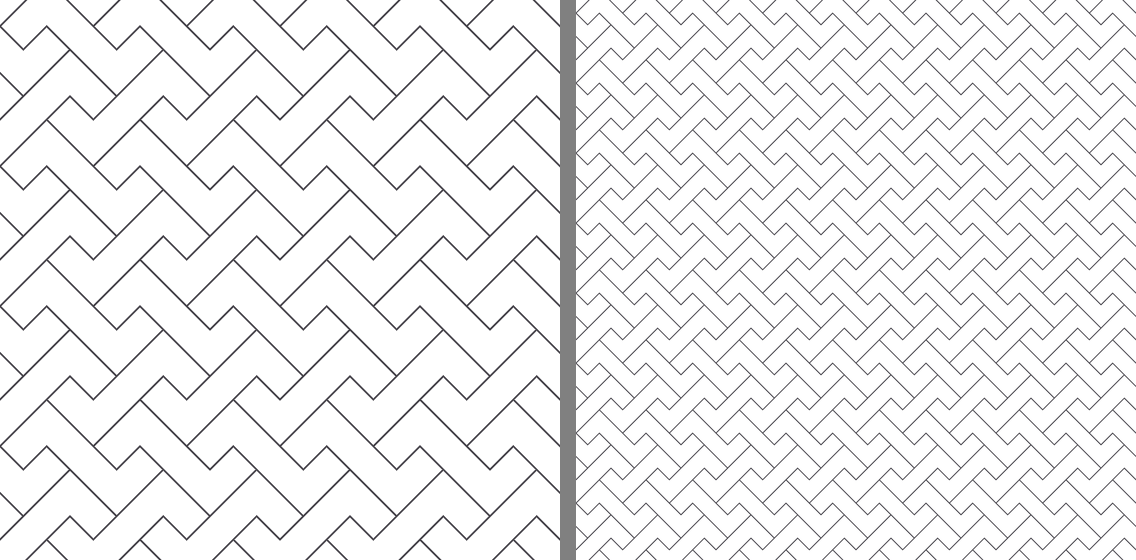
Left, the tile; right, the same tile 2 across and 2 down.
Give the GLSL for this pattern, as a WebGL 2 fragment shader.

```glsl
#version 300 es
precision highp float;

uniform vec2 u_resolution;
out vec4 outColor;

const vec2 CELL = vec2(4.0, 6.0);      // one repeat, in lattice units
const vec2 REPEATS = vec2(6.0, 4.0);
const float HALF_WIDTH = 0.0365;

// Signed distance to a square-ended diagonal line, wrapped to the cell.
// slope is +1 or -1; halfSpan is half of its horizontal extent.
float diagonalLine(vec2 p, vec2 center, float slope, float halfSpan) {
    vec2 d = mod(p - center + 0.5 * CELL, CELL) - 0.5 * CELL;
    vec2 alongAcross = vec2(d.x + slope * d.y, d.y - slope * d.x) * sqrt(0.5);
    vec2 q = abs(alongAcross) - vec2(halfSpan * sqrt(2.0) + HALF_WIDTH, HALF_WIDTH);
    return length(max(q, 0.0)) + min(max(q.x, q.y), 0.0);
}

// Interlocking zigzag bricks: three falling and three rising lines per cell
float brickOutline(vec2 p) {
    float dist = 1e3;
    for (int i = 0; i < 3; i++) {
        float row = 2.0 * float(i);
        float fallSpan = i == 2 ? 0.5 : 1.5;
        float riseSpan = i == 0 ? 0.5 : 1.5;
        dist = min(dist, diagonalLine(p, vec2(3.5, row + 0.5), 1.0, fallSpan));
        dist = min(dist, diagonalLine(p, vec2(1.5, row + 1.5), -1.0, riseSpan));
    }
    return dist;
}

void main() {
    vec2 lattice = CELL * REPEATS;
    vec2 p = gl_FragCoord.xy / u_resolution * lattice;
    p.y = lattice.y - 0.125 - p.y;     // rows are counted downward

    // Antialiased ink over white
    float pixel = lattice.x / min(u_resolution.x, u_resolution.y);
    float ink = clamp(0.5 - brickOutline(p) / pixel, 0.0, 1.0);
    vec3 paperColor = vec3(1.0);
    vec3 inkColor = vec3(0.23, 0.22, 0.25);
    outColor = vec4(mix(paperColor, inkColor, ink), 1.0);
}
```
